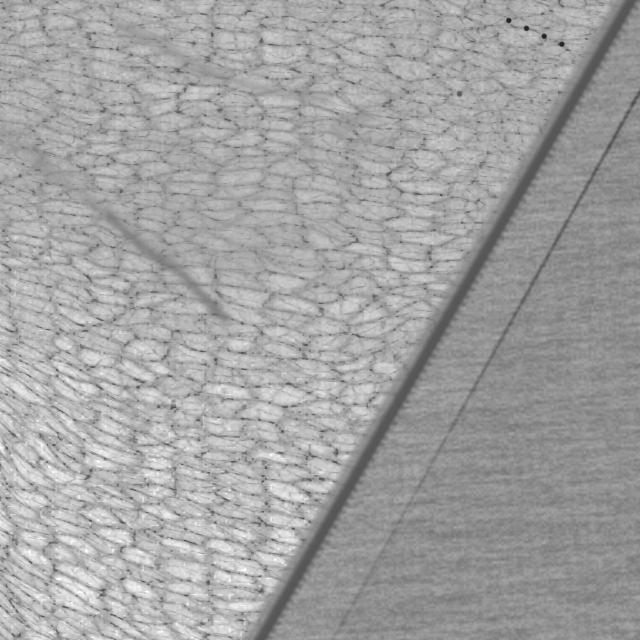
Give the GLSL for this texture, as a three.js fragment shader.

```glsl
varying vec2 vUv;

float hash(vec2 p) {
  return fract(sin(dot(p, vec2(127.1, 311.7))) * 43758.5453);
}

float noise(vec2 p) {
  vec2 i = floor(p), f = fract(p);
  f = f * f * (3.0 - 2.0 * f);
  return mix(mix(hash(i), hash(i + vec2(1, 0)), f.x),
             mix(hash(i + vec2(0, 1)), hash(i + vec2(1, 1)), f.x), f.y);
}

float fbm(vec2 p) {
  float sum = 0.0, amp = 0.5;
  for (int i = 0; i < 4; i++) {
    sum += amp * noise(p);
    p = p * 2.03 + 7.1;
    amp *= 0.5;
  }
  return sum;
}

// x: gap to the nearest cell border, y: random tone of the cell
vec2 cells(vec2 p) {
  vec2 base = floor(p);
  float first = 9.0, second = 9.0, tone = 0.0;
  for (int y = -1; y <= 1; y++) {
    for (int x = -1; x <= 1; x++) {
      vec2 id = base + vec2(x, y);
      vec2 site = id + 0.1 + 0.8 * vec2(hash(id), hash(id + 41.3));
      float d = length(p - site);
      if (d < first) {
        second = first;
        first = d;
        tone = hash(id + 17.7);
      } else {
        second = min(second, d);
      }
    }
  }
  return vec2(second - first, tone);
}

// x: distance to the segment, y: position along it
vec2 segment(vec2 p, vec2 a, vec2 b) {
  vec2 ab = b - a;
  float t = clamp(dot(p - a, ab) / dot(ab, ab), 0.0, 1.0);
  return vec2(length(p - a - ab * t), t);
}

float crease(vec2 p, vec2 a, vec2 b, float width) {
  float d = segment(p, a, b).x / width;
  return exp(-d * d);
}

float wrinkledLeather(vec2 uv) {
  float lower = smoothstep(0.75, 0.3, uv.y + 0.25 * uv.x);
  vec2 warp = vec2(fbm(uv * 6.0), fbm(uv * 6.0 + 31.0)) - 0.5;
  vec2 flow = uv + warp * vec2(0.08, 0.05);
  flow.y += mix(0.08, 0.2, lower) * uv.x - 0.07 * exp(-uv.x * 9.0) * lower;

  vec2 coarse = cells(flow * vec2(15.0, 46.0));
  vec2 fine = cells(flow * vec2(27.0, 75.0) + 13.0);
  float patchy = smoothstep(0.3, 0.65, fbm(uv * 5.0 + 4.0));
  float depth = mix(0.35 + 0.4 * patchy, 1.0, lower);

  float shade = mix(0.665, 0.715, lower) + 0.07 * (fbm(uv * 4.0 + 9.0) - 0.5);
  shade += depth * 0.13 * smoothstep(0.12, 0.5, coarse.x) * (0.3 + coarse.y);
  shade += depth * 0.05 * (smoothstep(0.05, 0.4, fine.x) - 0.5);

  // Dotted furrows, pores and pale flecks
  float furrow = 1.0 - smoothstep(0.03, 0.2, coarse.x);
  float thread = 1.0 - smoothstep(0.03, 0.18, fine.x);
  float pore = smoothstep(0.55, 0.85, noise(uv * vec2(190.0, 230.0)));
  shade -= (0.06 + 0.17 * pore) * furrow * (0.5 + 0.5 * depth);
  shade -= (0.03 + 0.13 * pore) * thread * 0.7;
  float fleck = smoothstep(0.75, 0.95, noise(uv * vec2(170.0, 240.0) + 57.0));
  shade += 0.12 * fleck * (0.4 + 0.6 * lower);
  shade += 0.09 * (noise(uv * 256.0) - 0.5);

  // Long folds and the dull area between them
  vec2 bent = uv + 0.012 * (vec2(noise(uv * 14.0), noise(uv * 14.0 + 8.0)) - 0.5);
  float dull = exp(-dot((uv - vec2(0.37, 0.66)) * vec2(5.0, 7.0),
                        (uv - vec2(0.37, 0.66)) * vec2(5.0, 7.0)));
  shade = mix(shade, 0.63, 0.45 * dull);
  shade = mix(shade, 0.55, 0.5 * crease(bent, vec2(0.0, 0.8), vec2(0.17, 0.66), 0.014));
  shade = mix(shade, 0.47, 0.75 * crease(bent, vec2(0.17, 0.66), vec2(0.352, 0.506), 0.009));
  shade = mix(shade, 0.58, 0.6 * crease(bent, vec2(0.2, 0.955), vec2(0.32, 0.89), 0.014));
  shade = mix(shade, 0.57, 0.6 * crease(bent, vec2(0.32, 0.89), vec2(0.51, 0.84), 0.01));
  shade = mix(shade, 0.57, 0.5 * crease(bent, vec2(0.53, 0.795), vec2(0.575, 0.815), 0.011));
  return shade;
}

float brushedPanel(vec2 uv, float seam) {
  vec2 grain = vec2(uv.x, uv.y - 0.06 * uv.x);
  float shade = 0.555 + 0.025 * smoothstep(0.004, -0.004, seam);
  shade += 0.07 * (noise(grain * vec2(14.0, 150.0)) - 0.5);
  shade += 0.07 * (noise(grain * vec2(80.0, 240.0)) - 0.5);
  shade += 0.08 * (noise(uv * 256.0 + 5.0) - 0.5);
  float line = exp(-pow(seam / 0.0032, 2.0));
  return shade - line * mix(0.06, 0.2, smoothstep(0.1, 0.75, uv.y));
}

void main() {
  vec2 uv = vUv;
  float edge = (uv.x - mix(0.406, 0.986, uv.y)) * 0.865;
  float seam = (uv.x - mix(0.52, 1.0, uv.y / 0.857)) * 0.872;
  float shade = mix(wrinkledLeather(uv), brushedPanel(uv, seam),
                    smoothstep(-0.002, 0.002, edge));

  // Rolled border with a dark, ribbed gap
  float rib = 0.5 + 0.5 * sin((uv.y + 0.5 * uv.x) * 420.0);
  shade = mix(shade, 0.5, 0.75 * smoothstep(-0.03, -0.014, edge) * smoothstep(0.018, 0.006, edge));
  shade = mix(shade, 0.31, 0.85 * smoothstep(-0.014, -0.002, edge) * smoothstep(0.012, 0.004, edge));
  shade -= 0.09 * rib * exp(-pow((edge - 0.012) / 0.005, 2.0));

  // Row of punched holes
  for (int i = 0; i < 4; i++) {
    vec2 hole = mix(vec2(0.795, 0.968), vec2(0.878, 0.931), float(i) / 3.0);
    shade = mix(shade, 0.15, smoothstep(0.0055, 0.0025, length(uv - hole)));
  }
  shade = mix(shade, 0.35, smoothstep(0.006, 0.002, length(uv - vec2(0.718, 0.853))));
  gl_FragColor = vec4(vec3(clamp(shade, 0.0, 1.0)), 1.0);
}
```
